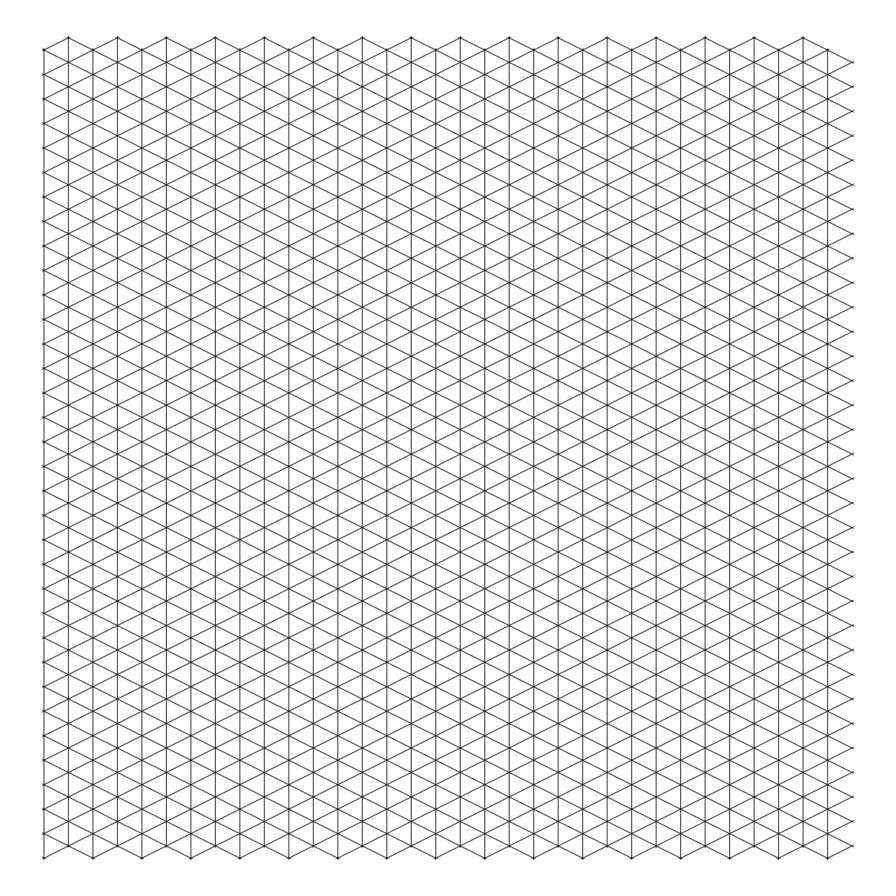
Reproduce this pattern procedurally as a Shadertoy shader.

```glsl
#define CELL 0.02733
#define COLUMNS 33.0
#define ROWS 33.0
#define LINE_WIDTH 0.00108
#define SOFTNESS 1.2
#define INK vec3(0.2)
#define PAPER vec3(1.0)

// Share of the filter window covered by a line whose centre is dist away
float lineCoverage(float dist, float window) {
    float halfLine = 0.5 * LINE_WIDTH, halfWindow = 0.5 * window;
    float overlap = min(dist + halfWindow, halfLine) - max(dist - halfWindow, -halfLine);
    return max(overlap, 0.0) / window;
}

// Distance to the nearest whole number
float toNearest(float v) {
    return abs(v - round(v));
}

// Positive inside the zigzag outline, in cells
float insideOutline(vec2 g) {
    float zigzag = abs(0.5 * g.x - round(0.5 * g.x));
    float top = ROWS + (g.x < COLUMNS - 1.0 ? zigzag : -zigzag);
    float vertical = min(g.y - zigzag, top - g.y);
    return min(vertical, min(g.x, COLUMNS - g.x));
}

void mainImage(out vec4 fragColor, in vec2 fragCoord) {
    float side = min(iResolution.x, iResolution.y);
    float window = SOFTNESS / side;

    // Centred grid coordinates, one unit per cell
    vec2 centred = (fragCoord - 0.5 * iResolution.xy) / side;
    vec2 g = centred / CELL + 0.5 * vec2(COLUMNS, ROWS + 0.5);

    // Uprights and the two families of 1:2 slopes
    float slopeScale = CELL / sqrt(1.25);
    float upright = lineCoverage(toNearest(g.x) * CELL, window);
    float rising = lineCoverage(toNearest(g.y - 0.5 * g.x) * slopeScale, window);
    float falling = lineCoverage(toNearest(g.y + 0.5 * g.x) * slopeScale, window);

    // The last column ends in open points
    upright *= step(g.x, COLUMNS - 0.5);

    // Trim to the outline, keeping the full width of border lines
    float margin = 0.5 * (LINE_WIDTH + window);
    float trim = smoothstep(-2.0 * margin, -margin, insideOutline(g) * CELL);

    // Layer the strokes
    vec3 color = PAPER;
    color *= mix(vec3(1.0), INK, upright * trim);
    color *= mix(vec3(1.0), INK, rising * trim);
    color *= mix(vec3(1.0), INK, falling * trim);
    fragColor = vec4(color, 1.0);
}
```
